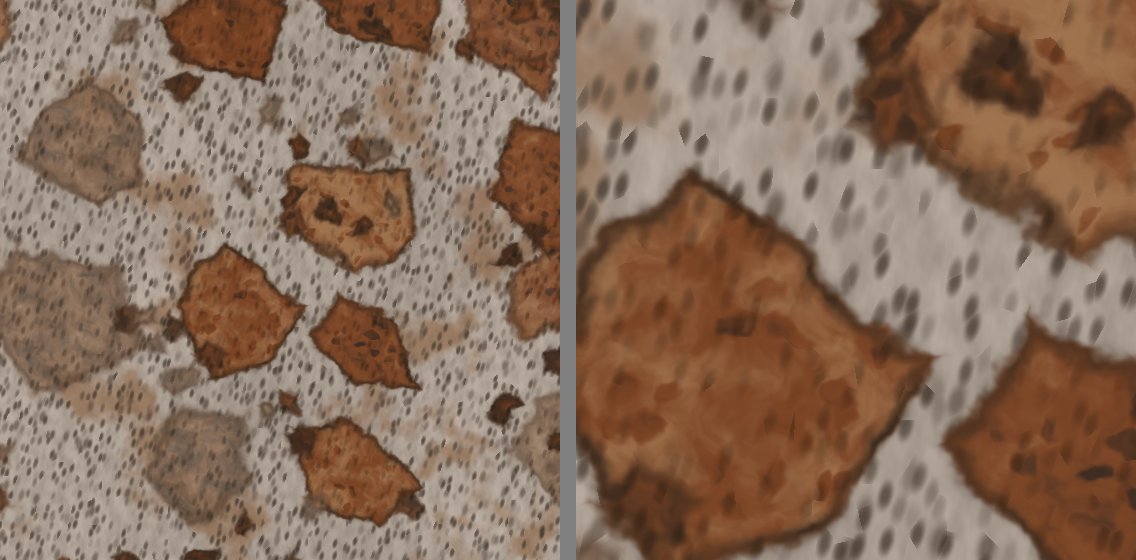
Left, the full canvas; right, a detail of the centre.
A three.js fragment shader for this texture:

```glsl
// Thin section of sandstone: a pale matrix with fine slanted flecks, under rust and
// brown angular grains with dark rims. Grains are random polygons on jittered grids,
// flecks and inclusions are cellular noise, stains and warps are layered sines.
varying vec2 vUv;

float hash(vec2 p) {
  vec3 q = fract(p.xyx * vec3(0.1031, 0.1030, 0.0973));
  q += dot(q, q.yzx + 33.33);
  return fract((q.x + q.y) * q.z);
}

// Layered, rotated sines, roughly -1 to 1
float sines(vec2 p) {
  float sum = 0.0, amp = 0.5;
  for (int i = 0; i < 4; i++) {
    sum += amp * sin(p.x + 1.4 * sin(p.y));
    p = mat2(0.8, -0.6, 0.6, 0.8) * p * 1.9 + 1.7;
    amp *= 0.62;
  }
  return sum;
}

// Cellular noise: distance to the nearest point, and its random value
vec2 cellular(vec2 p) {
  vec2 nearest = vec2(9.0, 0.0);
  for (int y = -1; y <= 1; y++)
    for (int x = -1; x <= 1; x++) {
      vec2 id = floor(p) + vec2(x, y);
      vec2 point = id + vec2(hash(id + 3.1), hash(id + 47.7));
      float d = length(p - point);
      if (d < nearest.x) nearest = vec2(d, hash(id + 91.3));
    }
  return nearest;
}

// Short dark streaks, leaning slightly to the right
float flecks(vec2 uv, vec2 density) {
  vec2 c = cellular(vec2(uv.x - 0.22 * uv.y, uv.y) * density);
  return smoothstep(0.55, 0.1, c.x) * smoothstep(0.25, 1.0, c.y);
}

// Signed distance to a random five-sided polygon
float polygon(vec2 p, float radius, vec2 seed) {
  float turn = 6.283 * hash(seed + 5.5), d = -9.0;
  p = mat2(cos(turn), sin(turn), -sin(turn), cos(turn)) * p;
  p.x *= mix(0.75, 1.2, hash(seed + 8.2));
  for (int i = 0; i < 5; i++) {
    float k = float(i);
    float a = 1.2566 * (k + 0.6 * hash(seed + 13.0 * k));
    float side = radius * mix(0.65, 1.0, hash(seed + 17.0 * k + 2.0));
    d = max(d, dot(p, vec2(cos(a), sin(a))) - side);
  }
  return d;
}

// Dark brown through rust to tan
vec3 mineral(float tone) {
  vec3 c = mix(vec3(0.22, 0.15, 0.11), vec3(0.46, 0.25, 0.13), smoothstep(0.0, 0.5, tone));
  return mix(c, vec3(0.60, 0.43, 0.29), smoothstep(0.45, 1.0, tone));
}

// Lays one grid of grains over the colour
void layGrains(inout vec3 color, vec2 uv, float cells, float share, float lightness, float clumping) {
  vec2 p = uv * cells;
  float mottle = sines(uv * 55.0) + 0.5 * sines(uv.yx * 130.0);
  vec2 spot = cellular(uv * 42.0);
  float inclusion = smoothstep(0.42, 0.2, spot.x) * smoothstep(0.5, 0.9, spot.y);
  for (int y = -1; y <= 1; y++)
    for (int x = -1; x <= 1; x++) {
      vec2 id = floor(p) + vec2(x, y);
      vec2 seed = id + cells * 7.0;
      float present = share + clumping * sines(id / cells * 11.0 + 2.0);
      if (hash(seed) > present) continue;
      vec2 center = id + 0.2 + 0.6 * vec2(hash(seed + 21.0), hash(seed + 34.0));
      float d = polygon(p - center, mix(0.30, 0.53, hash(seed + 55.0)), seed) / cells;

      float kind = hash(seed + 71.0);
      float soft = mix(0.004, 0.013, kind * kind);
      float body = smoothstep(soft, -soft, d);
      float tone = lightness * mix(0.35, 1.0, hash(seed + 89.0)) + 0.19 * mottle - 0.3 * inclusion;
      vec3 fill = mineral(tone);
      // Some grains are greyer, like weathered glass
      fill = mix(fill, vec3(0.48, 0.41, 0.34) * (1.0 + 0.2 * mottle), 0.7 * step(0.76, kind));
      color = mix(color, fill, body * mix(1.0, 0.8, kind));

      float rim = exp(-pow((d + 0.004) / 0.0065, 2.0)) * (0.75 + 0.3 * mottle);
      color = mix(color, vec3(0.23, 0.16, 0.11), clamp(rim * mix(0.95, 0.4, kind), 0.0, 1.0));
    }
}

void main() {
  vec2 uv = vUv;
  float fine = flecks(uv, vec2(92.0, 46.0));
  float coarse = flecks(uv + 0.37, vec2(52.0, 28.0));

  // Matrix with cloudy light and brown stains
  vec3 color = vec3(0.645, 0.598, 0.555) * (1.0 + 0.06 * sines(uv * vec2(150.0, 70.0)));
  color *= 1.0 + 0.05 * sines(uv * 8.0);
  float stain = smoothstep(0.15, 0.9, sines(uv * 13.0 + 4.0) + 0.25 * sines(uv * 60.0));
  color = mix(color, vec3(0.53, 0.38, 0.26), 0.65 * stain);
  color = mix(color, vec3(0.35, 0.29, 0.24), 0.7 * fine);
  color = mix(color, vec3(0.30, 0.24, 0.20), 0.6 * coarse * coarse);

  // Large grains, then clumps of small dark ones, with worn outlines
  vec2 worn = uv + 0.012 * vec2(sines(uv * 24.0), sines(uv.yx * 22.0 + 5.0));
  worn += 0.004 * vec2(sines(uv * 90.0 + 1.0), sines(uv.yx * 85.0));
  layGrains(color, worn, 3.7, 0.82, 0.85, 0.0);
  layGrains(color, worn + 0.13, 19.0, 0.10, 0.42, 0.26);

  // Faint speckle across everything
  color *= 1.04 - 0.22 * fine;
  gl_FragColor = vec4(color, 1.0);
}
```
